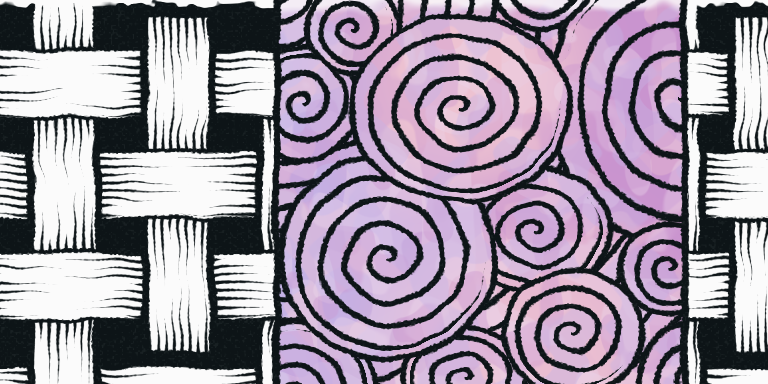
Write a Shadertoy shader that draws this pattern.

```glsl
// A chalky ink drawing: a basket weave on both sides of a pastel panel.
// The weave is a checkerboard of overlapping strands; the panel stacks
// elliptical discs from back to front, each filled by an inked spiral.

#define PANEL_LEFT 0.724
#define PANEL_RIGHT 1.779
#define ROW_PITCH 0.263
#define ACROSS_HALF 0.083
#define UPRIGHT_HALF 0.077
#define LANE 0.021
#define STROKE 0.0076
#define WOBBLE 0.012
#define GRAIN 0.0045
#define DISC_COUNT 12

const vec3 INK = vec3(0.05, 0.08, 0.09);
const vec3 PAPER = vec3(0.985);
const vec3 PINK = vec3(0.93, 0.76, 0.82);
const vec3 LILAC = vec3(0.77, 0.70, 0.90);
const vec3 VIOLET = vec3(0.79, 0.58, 0.81);
const vec3 PALE = vec3(0.92, 0.84, 0.92);

// Centre x, centre y, horizontal radius, height ratio; back to front
const vec4 DISCS[DISC_COUNT] = vec4[DISC_COUNT](
    vec4(1.765, 0.745, 0.335, 1.15), vec4(1.406, 1.057, 0.130, 1.00),
    vec4(0.789, 0.732, 0.150, 0.98), vec4(0.919, 0.927, 0.120, 0.95),
    vec4(0.773, -0.03, 0.210, 0.90), vec4(1.211, 0.016, 0.160, 0.80),
    vec4(1.740, 0.302, 0.125, 0.95), vec4(1.797, 0.016, 0.130, 1.10),
    vec4(1.393, 0.400, 0.195, 0.84), vec4(1.492, 0.133, 0.180, 0.90),
    vec4(1.010, 0.330, 0.280, 0.95), vec4(1.200, 0.719, 0.283, 0.85));

float hash(vec2 p) {
    return fract(sin(dot(p, vec2(127.1, 311.7))) * 43758.5453);
}

float noise(vec2 p) {
    vec2 i = floor(p), f = fract(p);
    f = f * f * (3.0 - 2.0 * f);
    return mix(mix(hash(i), hash(i + vec2(1, 0)), f.x),
               mix(hash(i + vec2(0, 1)), hash(i + vec2(1, 1)), f.x), f.y);
}

// Antialiased coverage of the negative side of a distance
float cover(float d) {
    float aa = 0.9 / iResolution.y;
    return 1.0 - smoothstep(-aa, aa, d);
}

// White strand running along q.x, with ink hatching from both ends
float strand(vec2 q, vec2 halfSize, float seed, float grain) {
    vec2 edge = abs(q) - halfSize;
    float body = cover(max(edge.x, edge.y) + grain);
    float lane = q.y / LANE + 0.5 * noise(vec2(q.x * 14.0, seed));
    float h = hash(vec2(floor(lane), seed + step(0.0, q.x) * 17.0));
    float reach = halfSize.x * (0.1 + 0.8 * h);
    float taper = 1.0 + edge.x / reach;
    float hatch = cover((abs(fract(lane) - 0.5) - 0.22 * taper) * LANE + 0.4 * grain);
    return body * (1.0 - hatch);
}

// Basket weave: across and upright strands alternate on top
float weave(vec2 p, vec2 origin, vec2 pitch, float grain) {
    vec2 nearest = floor((p - origin) / pitch + 0.5);
    vec2 halfLength = pitch - vec2(UPRIGHT_HALF + 0.020, ACROSS_HALF + 0.010);
    float white = 0.0;
    for (int j = -1; j <= 1; j++)
    for (int i = -1; i <= 1; i++) {
        vec2 cell = nearest + vec2(i, j);
        if (cell.y > 0.5 && cell.x != 0.0) continue; // dark top gaps
        vec2 q = p - origin - cell * pitch;
        float seed = dot(cell, vec2(3.7, 9.1)) + 40.0;
        bool across = mod(cell.x + cell.y, 2.0) < 0.5;
        if (across && cell.y < -2.5) q.y += 0.035; // bottom strands sag
        white = max(white, across
            ? strand(q, vec2(halfLength.x, ACROSS_HALF), seed, grain)
            : strand(q.yx, vec2(halfLength.y, UPRIGHT_HALF), seed, grain));
    }
    return white;
}

// Spirals and outlines, each disc hiding the ones behind it
float spiralInk(vec2 p, float grain) {
    float ripple = fract(length(p - vec2(0.72, 1.03)) / 0.06);
    float ink = cover(abs(ripple - 0.5) * 0.06 - STROKE + grain);
    for (int i = 0; i < DISC_COUNT; i++) {
        vec4 disc = DISCS[i];
        vec2 q = (p - disc.xy) / vec2(1.0, disc.w);
        float r = length(q), pitch = 0.036 + 0.095 * disc.z, rim = r - disc.z;
        float turn = r / pitch - atan(q.y, q.x) / 6.28318 + 0.25;
        float fade = 0.02 * smoothstep(-0.40, -0.25, rim / pitch);
        float coil = abs(fract(turn) - 0.5) * pitch - STROKE + grain + fade;
        ink = mix(ink, cover(coil), cover(rim));
        ink = max(ink, cover(abs(rim) - STROKE + grain));
    }
    return ink;
}

// Overlapping translucent washes of pastel paint
vec3 pastel(vec2 p) {
    vec3 color = mix(LILAC, VIOLET, smoothstep(0.8, 1.5, p.x + 0.2 * p.y));
    float top = 1.0 - smoothstep(0.12, 0.46, length(p - vec2(1.2, 0.80)));
    float low = 1.0 - smoothstep(0.10, 0.55, length(p - vec2(1.38, 0.06)));
    color = mix(color, PINK, max(top, 0.9 * low));
    for (int i = 0; i < 5; i++) {
        float k = float(i);
        vec2 q = mat2(cos(k), sin(k), -sin(k), cos(k)) * p * vec2(15.0, 9.0 + k);
        float blot = smoothstep(0.54, 0.60, noise(q + k * 7.3));
        vec3 tint = i == 1 ? PINK : i == 3 ? VIOLET : i == 4 ? LILAC : PALE;
        color = mix(color, tint, 0.38 * blot);
    }
    return mix(color, PAPER, smoothstep(0.98, 1.01, p.y + 0.03 * noise(p * 22.0)) * 0.8);
}

void mainImage(out vec4 fragColor, in vec2 fragCoord) {
    vec2 p = fragCoord / iResolution.y;
    vec2 drawn = p + WOBBLE * (vec2(noise(p * 17.0), noise(p * 17.0 + 31.0)) - 0.5);
    float grain = (noise(p * 190.0) - 0.5) * GRAIN;
    // Woven sides, with ragged bare paper along the top
    bool left = p.x < 1.2;
    float white = weave(drawn, vec2(left ? 0.167 : 1.742, 0.781),
                        vec2(left ? 0.298 : 0.250, ROW_PITCH), grain);
    white = max(white, cover(0.988 - drawn.y + 0.02 * (noise(p * 60.0) - 0.5)));
    vec3 soot = INK + 0.05 * smoothstep(0.6, 1.0, noise(p * 210.0));
    vec3 color = mix(soot, PAPER, white);
    // Painted spiral panel and its dark side borders
    float side = max(PANEL_LEFT - drawn.x, drawn.x - PANEL_RIGHT);
    color = mix(color, mix(pastel(p), soot, spiralInk(drawn, grain)), cover(side));
    color = mix(color, soot, cover(abs(side - 0.003) - 1.2 * STROKE + grain));
    fragColor = vec4(color, 1.0);
}
```
